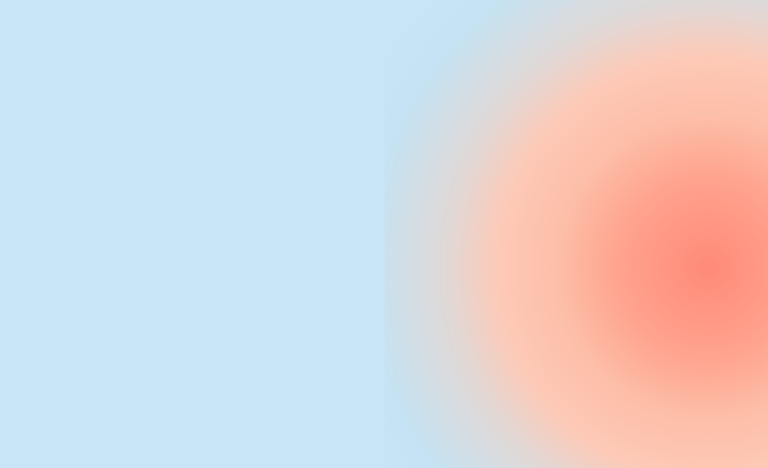
Write a WebGL 1 fragment shader that draws this background.

```glsl
precision highp float;

uniform vec2 u_resolution;

const vec3 SKY = vec3(0.785, 0.898, 0.967);
const vec3 PANEL_BLUE = vec3(0.770, 0.890, 0.955);
const vec3 MIST = vec3(0.875, 0.850, 0.845);
const vec3 BLUSH = vec3(0.992, 0.790, 0.718);
const vec3 PEACH = vec3(0.990, 0.745, 0.655);
const vec3 SALMON = vec3(1.000, 0.640, 0.560);
const vec3 CORAL = vec3(1.000, 0.540, 0.472);

const vec2 GLOW_CENTER = vec2(0.922, 0.429);
const float PANEL_LEFT = 0.501;

// Linear blend between two radii, clamped at both ends
float ramp(float inner, float outer, float radius) {
  return clamp((radius - inner) / (outer - inner), 0.0, 1.0);
}

// Radial colour stops, with radii in canvas heights
vec3 glowColor(float radius) {
  vec3 color = mix(CORAL, SALMON, ramp(0.0, 0.193, radius));
  color = mix(color, PEACH, ramp(0.193, 0.322, radius));
  color = mix(color, BLUSH, ramp(0.322, 0.450, radius));
  color = mix(color, MIST, ramp(0.450, 0.565, radius));
  return mix(color, PANEL_BLUE, ramp(0.565, 0.730, radius));
}

// Antialiased step, with the softness given in canvas widths
float softEdge(float edge, float x, float softness) {
  return smoothstep(edge - softness, edge + softness, x);
}

void main() {
  vec2 uv = gl_FragCoord.xy / u_resolution;
  vec2 aspect = vec2(u_resolution.x / u_resolution.y, 1.0);

  // Round glow, independent of the canvas proportions
  float radius = length((uv - GLOW_CENTER) * aspect);
  vec3 glow = glowColor(radius);

  // Panel fades into the sky beyond the outer rim of the glow
  glow = mix(glow, SKY, smoothstep(0.710, 0.860, radius));

  // Left side of the panel is a fine vertical edge
  float panel = softEdge(PANEL_LEFT, uv.x, 0.003);
  gl_FragColor = vec4(mix(SKY, glow, panel), 1.0);
}
```
